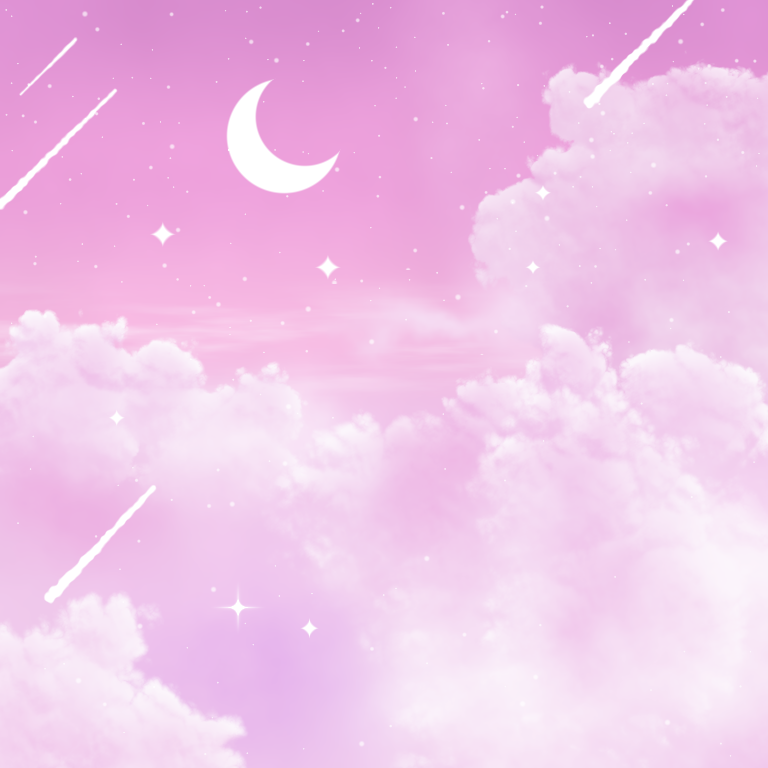
This texture is drawn by a WebGL 2 fragment shader. Its source:

```glsl
#version 300 es
precision highp float;
// Pastel pink sky: a crescent moon, stars and meteors above banks of cloud.
// Each bank is a smooth union of puffs, roughened by billow noise and lit from above;
// soft elliptical tints colour the broad regions.
uniform vec2 u_resolution;
out vec4 fragColor;

float hash(vec2 p) { return fract(sin(dot(p, vec2(127.1, 311.7))) * 43758.5); }

float noise(vec2 p) {
  vec2 i = floor(p), f = smoothstep(0.0, 1.0, p - i), e = vec2(1, 0);
  return mix(mix(hash(i), hash(i + e), f.x),
             mix(hash(i + e.yx), hash(i + e.xx), f.x), f.y);
}

// Layered noise; lobed = 1 gives round lobes with sharp creases
float layers(vec2 p, float lobed) {
  float sum = 0.0, amp = 0.5;
  for (int i = 0; i < 5; i++) {
    float n = noise(p);
    sum += amp * mix(n, abs(2.0 * n - 1.0), lobed);
    p = mat2(1.6, 1.2, -1.2, 1.6) * p + 7.3;
    amp *= 0.5;
  }
  return sum;
}
float fbm(vec2 p) { return layers(p, 0.0); }

// Smooth union of circles (centre, radius)
float puffField(vec2 p, vec3 puffs[6]) {
  float d = 1.0;
  for (int i = 0; i < 6; i++) {
    float c = length(p - puffs[i].xy) - puffs[i].z;
    float h = max(0.02 - abs(d - c), 0.0);
    d = min(d, c) - h * h * 12.0;
  }
  return d;
}

vec3 cloud(vec3 behind, vec2 p, vec3 puffs[6], vec3 body, float soft, float glow) {
  vec2 up = vec2(0.004, 0.012);
  float lobes = layers(p * 19.0, 1.0), relief = lobes - layers((p + up) * 19.0, 1.0);
  vec2 q = p + 0.03 * (vec2(fbm(p * 12.0), fbm(p.yx * 12.0)) - 0.5);
  float field = puffField(q, puffs), d = field - (lobes - 0.35) * 0.06;
  float lit = smoothstep(-0.014, 0.016, puffField(q + up, puffs) - field + relief * 0.05);
  float rim = exp(min(d, 0.0) * 24.0) * lit * (0.5 + 1.2 * lobes);
  vec3 tone = body + (fbm(p * 9.0) - 0.48 + relief * 0.12) * vec3(0.05, 0.25, 0.09);
  tone = mix(tone, vec3(0.985, 0.965, 0.985), min(rim * glow, 1.0));
  return mix(behind, tone, smoothstep(soft, -soft, d));
}

void tint(inout vec3 col, vec2 p, vec2 centre, vec2 size, vec3 colour) {
  vec2 q = (p + 0.1 * (fbm(p * 8.0) - 0.5) - centre) / size;
  col = mix(col, colour, exp(-dot(q, q)) * (0.3 + fbm(p * 11.0)));
}

// Tapered, slightly ragged meteor trail
float streak(vec2 p, vec2 a, vec2 b, float width, float px) {
  float t = clamp(dot(p - a, b - a) / dot(b - a, b - a), 0.0, 1.0);
  float w = width * (1.0 - 0.6 * t) * (0.6 + 0.6 * noise(p * 150.0));
  return smoothstep(px, -px, length(p - mix(a, b, t)) - w);
}

void main() {
  vec2 p = gl_FragCoord.xy / u_resolution;
  float px = 1.2 / u_resolution.y;
  vec3 white = vec3(0.985, 0.96, 0.985), pink = vec3(0.93, 0.69, 0.885);
  vec3 lilac = vec3(0.89, 0.67, 0.92), pale = vec3(0.945, 0.795, 0.928);

  // Sky and streaked horizon haze
  vec3 col = mix(pale, vec3(0.96, 0.72, 0.88), smoothstep(0.42, 0.58, p.y));
  col = mix(col, vec3(0.92, 0.62, 0.85), smoothstep(0.56, 0.78, p.y));
  col = mix(col, vec3(0.86, 0.56, 0.82), smoothstep(0.78, 1.02, p.y));
  col += (fbm(p * 5.0) - 0.48) * 0.06;
  tint(col, p, vec2(0.62, 0.86), vec2(0.1, 0.2), pink);
  float haze = smoothstep(0.4, 0.75, fbm(p * vec2(4, 32)));
  col = mix(col, white, haze * 0.6 * exp(-pow((p.y - 0.55) / 0.06, 2.0)));
  tint(col, p, vec2(0.56, 0.575), vec2(0.13, 0.02), mix(pale, white, 0.4));

  // Tall bank at upper right
  col = cloud(col, p, vec3[](vec3(0.775, 0.855, 0.06), vec3(0.885, 0.83, 0.085),
    vec3(1, 0.83, 0.07), vec3(0.76, 0.73, 0.09), vec3(0.68, 0.685, 0.072),
    vec3(0.88, 0.64, 0.21)), vec3(0.928, 0.75, 0.9), 0.006, 0.7);
  tint(col, p, vec2(0.91, 0.72), vec2(0.12, 0.05), vec3(0.92, 0.65, 0.87));
  tint(col, p, vec2(0.67, 0.58), vec2(0.05, 0.09), mix(pale, white, 0.4));

  // Left bank, melting into violet shade below
  vec3 left = cloud(col, p, vec3[](vec3(0.05, 0.55, 0.04), vec3(0.125, 0.52, 0.05),
    vec3(0.08, 0.45, 0.11), vec3(0.205, 0.48, 0.07), vec3(0.335, 0.46, 0.06),
    vec3(0.29, 0.4, 0.1)), pale, 0.006, 1.1);
  col = mix(col, left, smoothstep(0.31, 0.42, p.y));
  tint(col, p, vec2(0.33, 0.42), vec2(0.11, 0.07), white);
  tint(col, p, vec2(0.08, 0.33), vec2(0.16, 0.08), pink);
  tint(col, p, vec2(0.36, 0.1), vec2(0.18, 0.14), lilac);

  // Great bank at right and the billows in front of it
  col = cloud(col, p, vec3[](vec3(0.75, 0.512, 0.06), vec3(0.9, 0.455, 0.1),
    vec3(0.63, 0.475, 0.045), vec3(0.5, 0.33, 0.12), vec3(0.72, 0.27, 0.24),
    vec3(0.82, 0.08, 0.28)), pale, mix(0.045, 0.006, smoothstep(0.36, 0.48, p.y)), 1.2);
  col = cloud(col, p, vec3[](vec3(0.73, 0.46, 0.04), vec3(0.79, 0.43, 0.05),
    vec3(0.85, 0.38, 0.055), vec3(0.86, 0.31, 0.06), vec3(0.74, 0.33, 0.12),
    vec3(0.8, 0.18, 0.17)), pale, 0.015, 1.1);
  tint(col, p, vec2(0.56, 0.39), vec2(0.05, 0.08), pink);
  tint(col, p, vec2(0.67, 0.07), vec2(0.22, 0.17), white);
  tint(col, p, vec2(0.95, 0.2), vec2(0.12, 0.17), white);

  // Lower left bank
  col = cloud(col, p, vec3[](vec3(0.03, 0.12, 0.06), vec3(0.14, 0.17, 0.055),
    vec3(0.1, 0.08, 0.09), vec3(0, 0.04, 0.1), vec3(0.25, 0.02, 0.055),
    vec3(0.18, 0, 0.1)), mix(pale, white, 0.4), 0.012, 1.0);

  // Crescent moon
  float moon = max(length(p - vec2(0.37, 0.823)) - 0.0745, 0.064 - length(p - vec2(0.397, 0.848)));
  float light = smoothstep(px, -px, moon);

  // Meteors
  light += streak(p, vec2(0.098, 0.948), vec2(0.027, 0.877), 0.003, px);
  light += streak(p, vec2(0, 0.733), vec2(0.15, 0.882), 0.006, px);
  light += streak(p, vec2(0.768, 0.868), vec2(0.92, 1.02), 0.008, px);
  light += streak(p, vec2(0.066, 0.222), vec2(0.2, 0.365), 0.008, px);

  // Four-pointed stars (centre, reach) and one long-rayed sparkle
  vec3 stars[8] = vec3[](vec3(0.212, 0.695, 0.015), vec3(0.427, 0.652, 0.015),
    vec3(0.935, 0.686, 0.012), vec3(0.707, 0.749, 0.01), vec3(0.694, 0.652, 0.009),
    vec3(0.152, 0.456, 0.01), vec3(0.31, 0.209, 0.011), vec3(0.403, 0.182, 0.011));
  for (int i = 0; i < 8; i++) {
    vec2 q = abs(p - stars[i].xy) / stars[i].z;
    light += smoothstep(1.2, 0.8, pow(q.x, 0.7) + pow(q.y, 0.7));
  }
  vec2 ray = abs(p - stars[6].xy);
  light += exp(-min(ray.x, ray.y) * 700.0) * smoothstep(0.038, 0.0, max(ray.x, ray.y));

  // Scattered star dust, thinner over the clouds
  for (float cells = 16.0; cells < 45.0; cells += 13.0) {
    vec2 g = p * cells, id = floor(g) + cells;
    vec2 spot = 0.2 + 0.6 * vec2(hash(id), hash(id + 9.0));
    float r = cells * (0.001 + 0.0025 * pow(hash(id + 17.0), 4.0));
    float here = step(hash(id + 31.0), mix(0.04, 0.2, smoothstep(0.5, 0.75, p.y)));
    light += here * 0.65 * smoothstep(r * 1.5, r * 0.4, length(g - floor(g) - spot));
  }
  fragColor = vec4(mix(col, vec3(1), min(light, 1.0)), 1);
}
```
